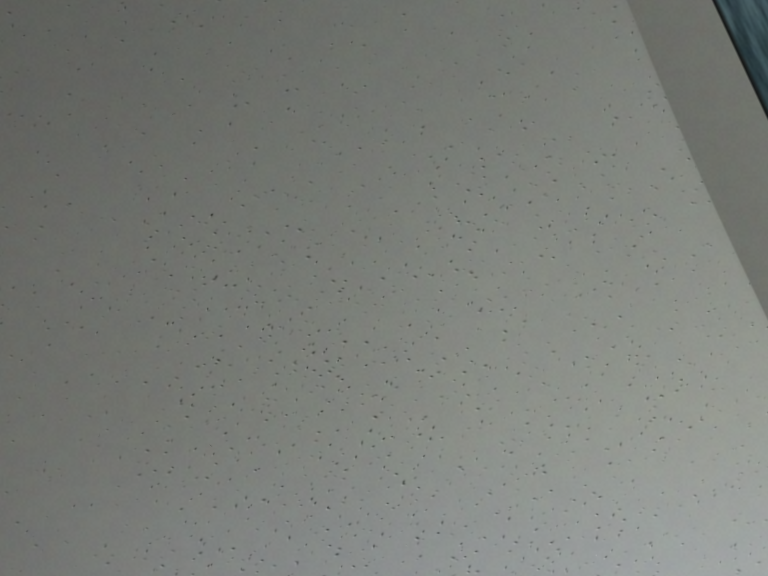
Write a WebGL 2 fragment shader that draws this texture.

```glsl
#version 300 es
precision highp float;

uniform vec2 u_resolution;
out vec4 fragColor;

// Integer hash giving three values in 0..1
vec3 hash3(ivec3 cell) {
  uvec3 v = uvec3(cell + 4096) * 1664525u + 1013904223u;
  v.x += v.y * v.z; v.y += v.z * v.x; v.z += v.x * v.y;
  v ^= v >> 16u;
  v.x += v.y * v.z; v.y += v.z * v.x; v.z += v.x * v.y;
  return vec3(v >> 8u) / 16777216.0;
}

vec3 noise3(vec2 p, int seed) {
  ivec2 i = ivec2(floor(p));
  vec2 f = fract(p);
  f = f * f * (3.0 - 2.0 * f);
  vec3 low = mix(hash3(ivec3(i, seed)), hash3(ivec3(i + ivec2(1, 0), seed)), f.x);
  vec3 high = mix(hash3(ivec3(i + ivec2(0, 1), seed)), hash3(ivec3(i + 1, seed)), f.x);
  return mix(low, high, f.y);
}

mat2 rotation(float angle) {
  float c = cos(angle), s = sin(angle);
  return mat2(c, s, -s, c);
}

// Scattered pits: shadowed hollow with a paler lip at the lower left
float pitRelief(vec2 p, float density) {
  float relief = 0.0;
  for (int layer = 0; layer < 3; layer++) {
    mat2 turn = rotation(0.4 + 0.83 * float(layer));
    vec2 q = turn * p * 38.0 + float(layer) * 7.3;
    ivec2 cell = ivec2(floor(q));
    vec3 place = hash3(ivec3(cell, layer));
    vec3 look = hash3(ivec3(cell, layer + 10));
    vec2 offset = transpose(turn) * (fract(q) - mix(vec2(0.24), vec2(0.76), place.xy)) / 38.0;

    float radius = mix(0.0016, 0.0028, look.x);
    vec2 stretch = vec2(0.75, 1.15) / radius;
    mat2 tilt = rotation(-0.5 + 1.8 * (look.y - 0.5));
    vec2 hollow = tilt * offset * stretch;
    vec2 lip = tilt * (offset + vec2(0.0022, 0.0024)) * stretch;
    float depth = mix(0.05, 0.24, look.z * look.z) * mix(0.45, 1.0, density);
    float present = step(place.z, 0.16 + 0.42 * density);
    relief += present * depth * (0.33 * exp(-dot(lip, lip)) - exp(-dot(hollow, hollow)));
  }
  return relief;
}

// Slanted teal folds of cloth
vec3 clothColor(vec2 p, float across) {
  float fold = noise3(vec2(across * 85.0, p.y * 9.0), 30).x;
  float weave = noise3(vec2(across * 210.0, p.y * 45.0), 31).y;
  return mix(vec3(0.13, 0.19, 0.21), vec3(0.31, 0.40, 0.42), 0.65 * fold + 0.35 * weave);
}

void main() {
  vec2 uv = gl_FragCoord.xy / u_resolution;
  vec2 p = gl_FragCoord.xy / u_resolution.y;
  float pixel = 1.0 / u_resolution.y;
  float aspect = u_resolution.x / u_resolution.y;

  // Broad light falling from the lower right
  float light = mix(mix(0.435, 0.645, uv.x), mix(0.36, 0.50, uv.x), uv.y);
  light += 0.022 * sin(3.14159 * uv.x) * (1.0 - uv.y);
  light += 0.016 * (noise3(p * 3.5, 20).x - 0.5);
  vec3 tint = mix(vec3(0.985, 1.012, 0.965), vec3(0.985, 1.015, 1.01), smoothstep(0.3, 0.0, uv.y));
  tint = mix(tint, vec3(1.0, 1.005, 0.965), smoothstep(0.5, 0.0, uv.x) * 0.6);

  // Pits thin out towards the left, the top and the far right
  float density = smoothstep(0.0, 0.42, uv.x) * smoothstep(1.08, 0.35, uv.y);
  density *= 1.0 - 0.5 * smoothstep(0.72, 1.0, uv.x);
  density *= 0.45 + 0.9 * noise3(p * 6.0, 21).y;
  vec3 color = light * tint + pitRelief(p, clamp(density, 0.0, 1.0));

  // Smooth slanted border and its crease
  float border = (p.x - aspect + 0.245 + 0.441 * (p.y - 1.0)) * 0.915;
  float bend = 0.006 * sin(clamp((1.0 - p.y) / 0.556, 0.0, 1.0) * 3.14159);
  border += bend;
  vec3 strip = vec3(0.99, 1.01, 0.955) * (0.425 + 0.16 * border + 0.05 * (0.75 - p.y));
  color *= 1.0 - 0.05 * exp(-abs(border) / 0.005);
  color = mix(color, strip, smoothstep(-1.5 * pixel, 1.5 * pixel, border));

  // Cloth in the corner behind a dark edge
  float corner = (p.x - aspect + 0.097 + 0.467 * (p.y - 1.0)) * 0.906;
  vec3 cloth = mix(vec3(0.09, 0.10, 0.10), clothColor(p, corner), smoothstep(0.002, 0.012, corner));
  color = mix(color, cloth, smoothstep(-1.5 * pixel, 1.5 * pixel, corner));

  // Faint grain and soft colour blotches
  color += 0.014 * (noise3(p * 240.0, 22).x - 0.5);
  color += 0.014 * (noise3(p * 55.0, 23) - 0.5);
  fragColor = vec4(clamp(color, 0.0, 1.0), 1.0);
}
```
